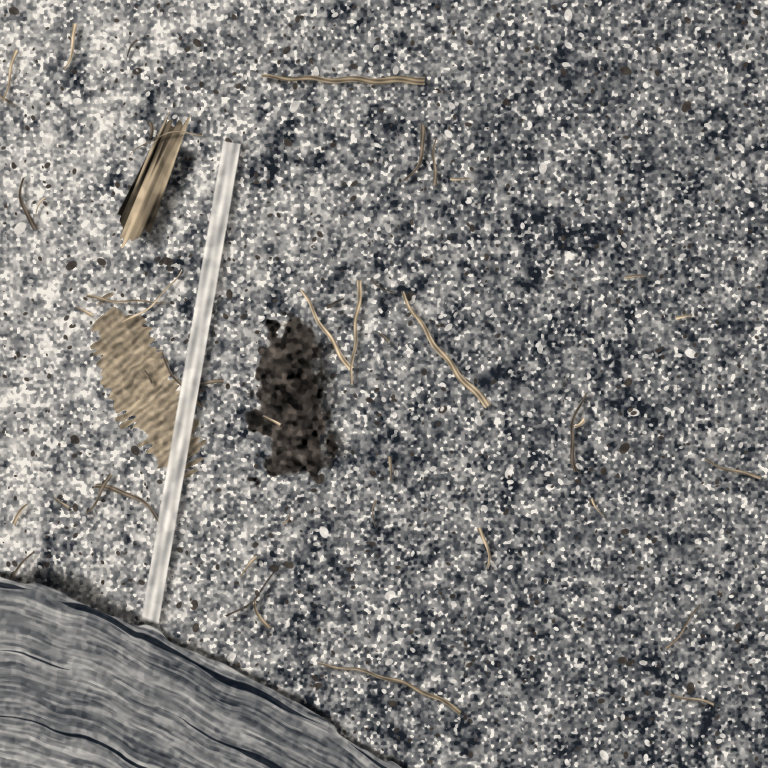
Give the GLSL for this texture, as a WebGL 2 fragment shader.

```glsl
#version 300 es
precision highp float;
uniform vec2 u_resolution;
out vec4 fragColor;

#define EDGE 0.0014
#define GRAIN_SCALE 230.0
#define GRAIN_CONTRAST 0.46
#define RELIEF 0.52
#define SUNNY 0.68
#define SHADED 0.44
#define TWIG_COUNT 48
#define SHADOW_SHIFT vec2(0.006, -0.004)
#define STRAW_TAN vec3(0.66, 0.59, 0.49)
#define BARK_BROWN vec3(0.25, 0.225, 0.205)

vec2 hash2(vec2 p) {
  vec3 q = fract(p.xyx * vec3(0.1031, 0.1030, 0.0973));
  q += dot(q, q.yzx + 33.33);
  return fract((q.xx + q.yz) * q.zy);
}
// Smooth cellular noise: every cell carries one random value
float cells(vec2 p) {
  vec2 id = floor(p), f = p - id;
  float sum = 0.0, total = 0.0;
  for (int y = -1; y <= 1; y++)
    for (int x = -1; x <= 1; x++) {
      vec2 o = vec2(x, y), h = hash2(id + o + 70.0);
      vec2 d = o + 0.15 + 0.7 * h - f;
      float w = exp(-6.0 * dot(d, d));
      sum += w * fract(h.x * 17.3 + h.y * 29.7);
      total += w;
    }
  return sum / total;
}
float cover(float d) { return 1.0 - smoothstep(-EDGE, EDGE, d); }
float shadow(float d, float blur, float strength) {
  return 1.0 - strength * (1.0 - smoothstep(-blur, blur, d));
}
// Cool shadows, warm lights
vec3 tone(float l) { return l + (l - 0.45) * vec3(0.06, 0.0, -0.09); }
vec2 local(vec2 p, vec2 centre, float angle) {
  p -= centre;
  float c = cos(angle), s = sin(angle);
  return vec2(c * p.x + s * p.y, c * p.y - s * p.x);
}
float box(vec2 q, vec2 halfSize) {
  vec2 d = abs(q) - halfSize;
  return length(max(d, 0.0)) + min(max(d.x, d.y), 0.0);
}
float dunes(vec2 p) { return 0.6 * cells(p * 13.0) + 0.4 * cells(p * 30.0 + 9.0); }

vec3 sand(vec2 p, float mid) {
  float shade = smoothstep(-0.15, 0.75, p.x - 0.12 * (p.y - 0.5));
  float l = mix(SUNNY, SHADED, shade);
  l += RELIEF * mix(1.2, 0.6, shade) * (dunes(p + vec2(0.012, -0.008)) - dunes(p));
  l -= 0.2 * smoothstep(0.6, 0.85, cells(p * 21.0 + 31.0)) * (0.5 - mid);
  l += 0.2 * mid + 0.2 * (cells(p * GRAIN_SCALE * 0.5 + 5.0) - 0.5);
  float grain = cells(p * GRAIN_SCALE);
  l += GRAIN_CONTRAST * (grain - 0.5) + 0.25 * smoothstep(0.78, 0.95, grain);
  return tone(clamp(l, 0.14, 0.93));
}
// Curved stalk with a cast shadow, skipped where out of reach
void stalk(inout vec3 col, vec2 p, vec2 centre, float angle, vec2 size, float bend, vec3 tint) {
  if (distance(p, centre) > size.x * 1.1 + 0.02) return;
  vec2 q = local(p, centre, angle), s = local(p - SHADOW_SHIFT, centre, angle);
  q.y -= bend * q.x * q.x / size.x + 0.0015 * sin(q.x * 110.0);
  s.y -= bend * s.x * s.x / size.x;
  col *= shadow(box(s, size), 0.004, 0.4);
  float streak = 1.0 + 0.2 * sin(q.y * 1300.0 + q.x * 70.0) + 0.1 * sin(q.x * 230.0);
  col = mix(col, tint * streak, cover(box(q, size * vec2(1.0, 1.0 + 0.4 * q.x / size.x))));
}

void main() {
  vec2 p = gl_FragCoord.xy / u_resolution;
  float rough = cells(p * 32.0) - 0.5, fine = cells(p * 150.0), mid = cells(p * 75.0) - 0.5;
  vec3 col = sand(p, mid);

  // Shell chips and dark crumbs
  for (int i = 0; i < 4; i++) {
    float scale = 25.0 + 15.0 * float(i);
    vec2 g = p * scale + float(i) * 13.0, h = hash2(floor(g)), k = hash2(floor(g) + 41.0);
    vec2 q = local(fract(g), 0.3 + 0.4 * h, 6.3 * k.x) * vec2(1.0, 1.5);
    float d = (length(q) - 0.06 - 0.15 * k.y * k.y) / scale + 0.004 * mid;
    vec3 chip = h.x > 0.45 ? tone(0.7 + 0.2 * k.y) : BARK_BROWN;
    col = mix(col, chip * (0.85 + 0.3 * fine), 0.9 * cover(d) * step(0.68, fract(h.y * 7.0 + k.x)));
  }
  // Dark clod in its hollow
  vec2 q = local(p, vec2(0.372, 0.475), -1.45);
  float clod = box(q, vec2(0.07, 0.02)) - 0.02 + 0.045 * rough + 0.03 * mid;
  col *= shadow(box(q - vec2(0.005, 0.03), vec2(0.065, 0.02)) - 0.012 + 0.03 * rough, 0.012, 0.5);
  vec3 soil = BARK_BROWN * (0.2 + 1.3 * fine + 1.0 * mid + 0.4 * rough);
  col = mix(col, soil, 0.9 - 0.9 * smoothstep(-0.004, 0.006, clod));

  // Bundle of split sticks
  q = local(p, vec2(0.2, 0.77), 1.17);
  if (length(q) < 0.15) {
    float strands = cells(vec2(q.x * 9.0, q.y * 210.0));
    col *= shadow(box(q + vec2(0.015, 0.02), vec2(0.065, 0.02)), 0.01, 0.6);
    float bundle = box(q, vec2(0.06 + 0.045 * strands, 0.02 - 0.07 * q.x));
    col = mix(col, STRAW_TAN * (0.05 + 1.3 * strands + 0.3 * mid), cover(bundle));
  }
  // Woven fibre scrap with a frayed rim
  q = local(p, vec2(0.19, 0.49), -1.12);
  if (length(q) < 0.17) {
    float fray = cells(vec2(q.x * 160.0, q.y * 25.0)) - 0.5;
    float scrap = (length(q / vec2(0.105, 0.044)) - 1.0) * 0.046 + 0.016 * rough + 0.025 * fray;
    float weave = sin(q.x * 620.0 + q.y * 160.0 + 6.0 * rough + 3.0 * mid);
    vec3 cloth = STRAW_TAN * (0.92 + 0.12 * weave + 0.3 * (fine - 0.5) + 0.3 * fray);
    col = mix(col, cloth, 0.9 * cover(scrap));
  }
  // Scattered twigs, then the larger stalks
  for (int i = 0; i < TWIG_COUNT; i++) {
    vec2 a = hash2(vec2(i, 3)), b = hash2(vec2(i, 17)), c = hash2(vec2(i, 29));
    vec2 size = vec2(0.008 + 0.045 * b.x * b.x, 0.0008 + 0.0016 * b.y);
    vec3 tint = mix(BARK_BROWN, STRAW_TAN * 1.2, c.y);
    stalk(col, p, vec2(a.x * (0.6 + 0.4 * a.x), a.y), 6.3 * c.x, size, 0.6 * (b.y - 0.5), tint);
  }
  stalk(col, p, vec2(0.423, 0.57), -1.01, vec2(0.061, 0.0025), 0.03, STRAW_TAN * 1.15);
  stalk(col, p, vec2(0.463, 0.567), 1.48, vec2(0.068, 0.0022), 0.0, STRAW_TAN);
  stalk(col, p, vec2(0.574, 0.541), -0.92, vec2(0.093, 0.0034), 0.08, STRAW_TAN);
  stalk(col, p, vec2(0.447, 0.896), -0.02, vec2(0.106, 0.0035), 0.02, STRAW_TAN * 0.8);
  stalk(col, p, vec2(0.511, 0.115), -0.32, vec2(0.098, 0.0022), -0.12, STRAW_TAN * 0.8);

  // Pale hollow tube
  q = local(p, vec2(0.2485, 0.502), 1.401);
  vec2 tube = vec2(0.317, 0.0118);
  col *= shadow(box(q + vec2(0.0, 0.008), tube), 0.005, 0.4);
  float gloss = 0.82 + 0.07 * cos(q.y * 620.0) + 0.08 * sin(q.x * 60.0 + q.y * 300.0) + 0.15 * mid;
  col = mix(col, tone(gloss), 0.93 * cover(box(q, tube)));

  // Weathered plank with cracks and a shadow along its upper edge
  float depth = 0.251 - 0.28 * p.x - 0.4 * p.x * p.x - p.y + 0.012 * rough;
  float reach = 0.012 + 0.03 * smoothstep(0.02, 0.06, p.x) * (1.0 - smoothstep(0.1, 0.2, p.x));
  col *= 1.0 - 0.6 * smoothstep(-reach, -0.3 * reach, depth);
  if (depth > -EDGE) {
    float warp = depth + 0.005 * sin(p.x * 17.0) + 0.002 * sin(p.x * 61.0) - 0.008 * rough;
    float wood = 0.53 - 0.25 * p.x + 0.26 * (cells(vec2(p.x * 9.0, warp * 120.0)) - 0.5);
    wood += 0.26 * (cells(vec2(p.x * 35.0, warp * 290.0)) - 0.5) + 0.16 * (fine - 0.5);
    float row = (warp + 0.03) / 0.085, gap = 0.009 * cells(vec2(p.x * 13.0, floor(row) * 5.0));
    float crack = abs(fract(row) - 0.5) * 0.085 - gap + 0.0035;
    col = mix(col, tone(wood * (1.0 - 0.72 * cover(crack))), cover(-depth));
  }
  fragColor = vec4(clamp(col, 0.0, 1.0), 1.0);
}
```
